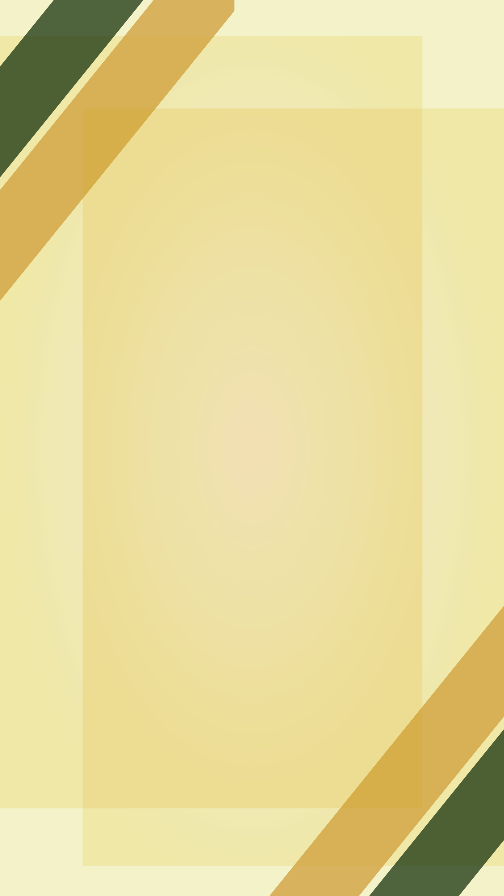
This background is drawn by a WebGL 2 fragment shader. Its source:

```glsl
#version 300 es
precision highp float;
// Cream backdrop with two overlapping translucent panels, a soft oval glow
// in the middle and paired green and gold ribbons across opposite corners.
// Panels are box masks; each ribbon is a band of a slanted corner coordinate.

uniform vec2 u_resolution;
out vec4 fragColor;

const float HEIGHT = 16.0 / 9.0; // canvas height when its width is 1

// Smooth step of one pixel around an edge
float above(float edge, float v) {
  float px = 0.5 / u_resolution.x;
  return smoothstep(edge - px, edge + px, v);
}

float band(float lo, float hi, float v) {
  return above(lo, v) * (1.0 - above(hi, v));
}

float box(vec2 lo, vec2 hi, vec2 p) {
  return band(lo.x, hi.x, p.x) * band(lo.y, hi.y, p.y);
}

// Green and gold coverage, with q measured inward from a corner
vec2 ribbons(vec2 q, float inset) {
  float t = q.y + 1.237 * q.x + inset;
  float gold = band(0.377, 0.597, t) * (1.0 - above(0.465, q.x));
  return vec2(band(0.132, 0.352, t), gold);
}

// Blend from bare backdrop to one panel, then to two
vec3 layered(vec3 bare, vec3 one, vec3 two, float a, float b) {
  return mix(mix(bare, one, max(a, b)), two, a * b);
}

void main() {
  vec2 uv = gl_FragCoord.xy / u_resolution;
  vec2 p = uv * vec2(1.0, HEIGHT);

  // Panels running off the left and right sides
  float leftPanel = box(vec2(-1.0, 0.174), vec2(0.838, 1.706), p);
  float rightPanel = box(vec2(0.164, 0.060), vec2(2.0, 1.5625), p);

  // Oval glow: blush core fading to straw, then to deeper gold
  float d = length((uv - 0.5) * 2.0);
  vec3 single = mix(vec3(0.941, 0.914, 0.712), vec3(0.937, 0.909, 0.653),
                    smoothstep(0.7, 1.02, d));
  vec3 glow = mix(vec3(0.949, 0.878, 0.702), vec3(0.933, 0.886, 0.665),
                  smoothstep(0.0, 0.3, d));
  glow = mix(glow, vec3(0.930, 0.865, 0.572), smoothstep(0.18, 0.85, d));
  vec3 color = layered(vec3(0.953, 0.949, 0.784), single, glow,
                       leftPanel, rightPanel);

  // Corner ribbons, tinted by the panels lying over them
  vec3 green = layered(vec3(0.31, 0.388, 0.24), vec3(0.302, 0.378, 0.204),
                       vec3(0.31, 0.375, 0.19), leftPanel, rightPanel);
  vec3 gold = layered(vec3(0.85, 0.698, 0.37), vec3(0.848, 0.693, 0.34),
                      vec3(0.84, 0.686, 0.295), leftPanel, rightPanel);
  vec2 cover = ribbons(vec2(p.x, HEIGHT - p.y), 0.0)
             + ribbons(vec2(1.0 - p.x, p.y), 0.021);
  color = mix(color, green, cover.x);
  color = mix(color, gold, cover.y);

  fragColor = vec4(color, 1.0);
}
```
